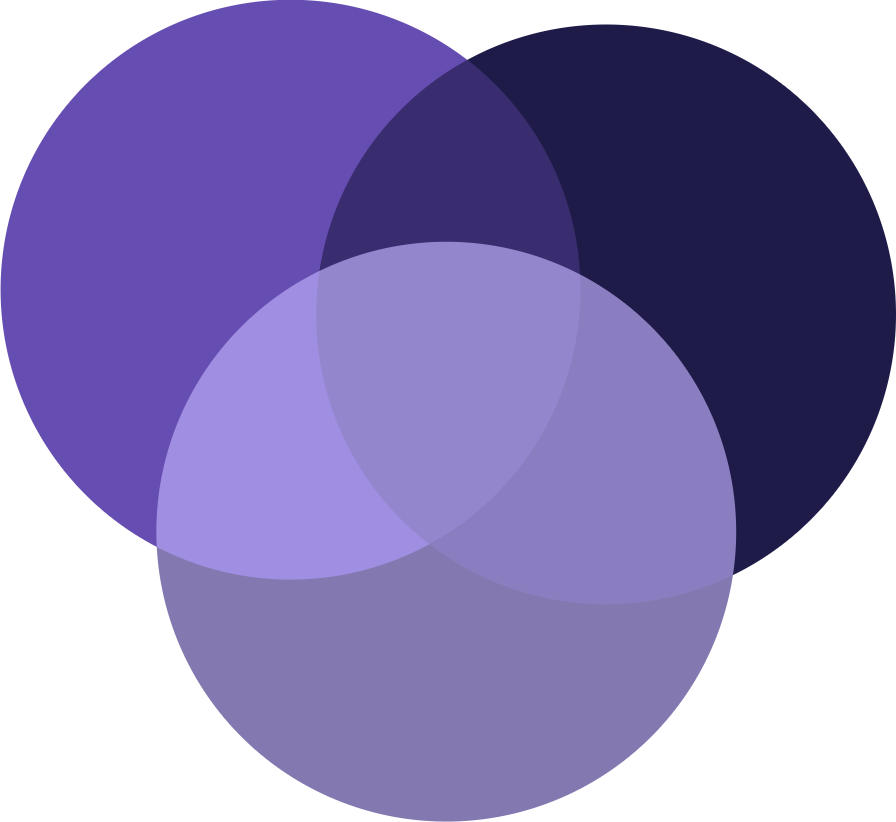
Reproduce this background procedurally as a Shadertoy shader.

```glsl
// Three overlapping translucent purple discs on a white ground.

// Layout, in units of the canvas height, measured from the centre
const float RADIUS = 0.3527;
const vec2 LEFT_CENTRE  = vec2(-0.1916,  0.1476);
const vec2 RIGHT_CENTRE = vec2( 0.1923,  0.1175);
const vec2 LOWER_CENTRE = vec2(-0.0021, -0.1468);

// Colours of the single discs
const vec3 GROUND = vec3(1.0);
const vec3 VIOLET = vec3(0.400, 0.302, 0.698);
const vec3 NAVY   = vec3(0.122, 0.106, 0.286);
const vec3 MAUVE  = vec3(0.514, 0.475, 0.690);

// Colours of the overlaps
const vec3 VIOLET_NAVY  = vec3(0.224, 0.176, 0.439);
const vec3 VIOLET_MAUVE = vec3(0.627, 0.557, 0.886);
const vec3 NAVY_MAUVE   = vec3(0.541, 0.494, 0.753);
const vec3 ALL_THREE    = vec3(0.576, 0.525, 0.804);

// Coverage of a disc, with an edge one pixel wide
float discCoverage(vec2 p, vec2 centre) {
    float signedDistance = length(p - centre) - RADIUS;
    return clamp(0.5 - signedDistance * iResolution.y, 0.0, 1.0);
}

void mainImage(out vec4 fragColor, in vec2 fragCoord) {
    vec2 p = (fragCoord - 0.5 * iResolution.xy) / iResolution.y;

    float left  = discCoverage(p, LEFT_CENTRE);
    float right = discCoverage(p, RIGHT_CENTRE);
    float lower = discCoverage(p, LOWER_CENTRE);

    // Blend the upper pair, outside and inside the lower disc
    vec3 outside = mix(mix(GROUND, VIOLET, left),
                       mix(NAVY, VIOLET_NAVY, left), right);
    vec3 inside  = mix(mix(MAUVE, VIOLET_MAUVE, left),
                       mix(NAVY_MAUVE, ALL_THREE, left), right);

    fragColor = vec4(mix(outside, inside, lower), 1.0);
}
```
